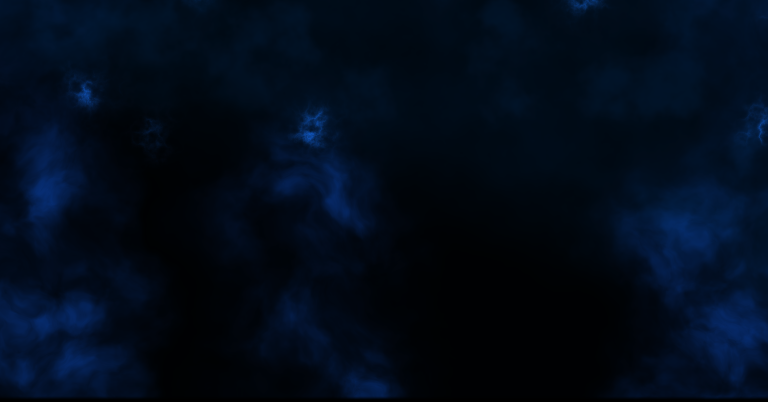
Write a WebGL 2 fragment shader that draws this texture.

```glsl
#version 300 es
precision highp float;
// Deep blue nebula: soft cloud banks, a dim teal veil and small bright knots on black.

uniform vec2 u_resolution;
out vec4 fragColor;

const vec3 SPACE_COLOR = vec3(0.000, 0.005, 0.010);
const vec3 VEIL_TINT   = vec3(0.02, 0.46, 0.95);
const vec3 CLOUD_TINT  = vec3(0.06, 0.39, 1.00);
const vec3 KNOT_TINT   = vec3(0.09, 0.45, 1.00);

const float VEIL_LEVEL    = 0.085;
const float CLOUD_LEVEL   = 0.40;
const float CLOUD_SCALE   = 5.6;
const float MIDDLE_CENTER = 0.42;  // horizontal place of the middle bank
const float MIDDLE_WIDTH  = 0.085;
const float KNOT_CELL     = 0.30;
const float KNOT_CHANCE   = 0.50;
const float KNOT_RADIUS   = 0.030;

float hash(vec2 p) {
    vec3 q = fract(vec3(p.xyx) * 0.1031);
    q += dot(q, q.yzx + 33.33);
    return fract((q.x + q.y) * q.z);
}

float noise(vec2 p) {
    vec2 i = floor(p), f = fract(p);
    vec2 w = f * f * f * (f * (f * 6.0 - 15.0) + 10.0);
    float low  = mix(hash(i), hash(i + vec2(1, 0)), w.x);
    float high = mix(hash(i + vec2(0, 1)), hash(i + vec2(1, 1)), w.x);
    return mix(low, high, w.y);
}

float fbm(vec2 p) {
    const mat2 TURN = mat2(1.6, 1.2, -1.2, 1.6);
    float sum = 0.0, weight = 0.5, total = 0.0;
    for (int i = 0; i < 5; i++) {
        sum += weight * noise(p);
        total += weight;
        weight *= 0.5;
        p = TURN * p + 17.3;
    }
    return sum / total;
}

// Banks at both sides and a slimmer one in the middle, strongest low down
float cloudBanks(vec2 uv, vec2 p) {
    vec2 warp = vec2(fbm(p * 4.0 + 40.0), fbm(p * 4.0 + 71.0)) - 0.5;
    vec2 q = uv + 0.16 * warp;
    float sides = smoothstep(0.27, 0.43, abs(q.x - 0.5));
    float offset = (q.x - MIDDLE_CENTER) / MIDDLE_WIDTH;
    float middle = 0.9 * exp(-offset * offset);
    float top = mix(0.66, 0.40, uv.x) + 0.12 * middle;
    float low = 1.0 - smoothstep(top - 0.20, top + 0.20, q.y);
    float reach = mix(0.20 * sides, 1.0, low);
    float puffs = 0.22 + 0.78 * smoothstep(0.34, 0.78, fbm(p * CLOUD_SCALE + 0.6 * warp + 9.0));
    float wisps = 0.35 + 1.3 * fbm(p * 17.0 + 4.0 * warp);
    return max(sides, middle) * reach * puffs * wisps;
}

// Faint haze above a dark diagonal valley, with thin brighter patches
float veil(vec2 uv, vec2 p) {
    float valley = 0.70 - 0.56 * uv.x;
    float above = uv.y - valley + 0.16 * (fbm(p * 3.5 + 5.0) - 0.5);
    float patches = smoothstep(0.48, 0.80, fbm(p * 6.5 + 31.0));
    float haze = 0.55 + 0.8 * fbm(p * 8.0 + 23.0) + 0.8 * patches;
    return smoothstep(0.0, 0.32, above) * haze;
}

// Rare glowing knots, scattered over the upper part
float knots(vec2 p) {
    vec2 cell = floor(p / KNOT_CELL);
    vec2 warp = vec2(fbm(p * 18.0), fbm(p * 18.0 + 51.0)) - 0.5;
    float veins = pow(1.0 - abs(2.0 * fbm(p * 32.0) - 1.0), 3.0);
    float glow = 0.0;
    for (int y = -1; y <= 1; y++) {
        for (int x = -1; x <= 1; x++) {
            vec2 id = cell + vec2(x, y);
            vec2 jitter = vec2(hash(id + 3.7), hash(id + 19.1));
            vec2 center = (id + 0.15 + 0.7 * jitter) * KNOT_CELL;
            float present = step(hash(id + 61.0), KNOT_CHANCE)
                          * smoothstep(0.45, 0.75, center.y);
            float power = mix(0.15, 0.95, pow(hash(id + 87.0), 2.0));
            vec2 d = (p - center + 0.08 * warp) / KNOT_RADIUS;
            float r2 = dot(d, d);
            glow += present * power * (exp(-r2) * veins
                  + (0.08 + 0.22 * veins) * exp(-r2 * 0.25));
        }
    }
    return glow;
}

void main() {
    vec2 uv = gl_FragCoord.xy / u_resolution;
    vec2 p = gl_FragCoord.xy / u_resolution.y;

    vec3 color = SPACE_COLOR;
    color += VEIL_TINT * VEIL_LEVEL * veil(uv, p);
    color += CLOUD_TINT * CLOUD_LEVEL * cloudBanks(uv, p);
    color += KNOT_TINT * knots(p);

    // Thin dark rim along the lower edge
    color *= smoothstep(0.004, 0.016, uv.y);
    fragColor = vec4(color, 1.0);
}
```
